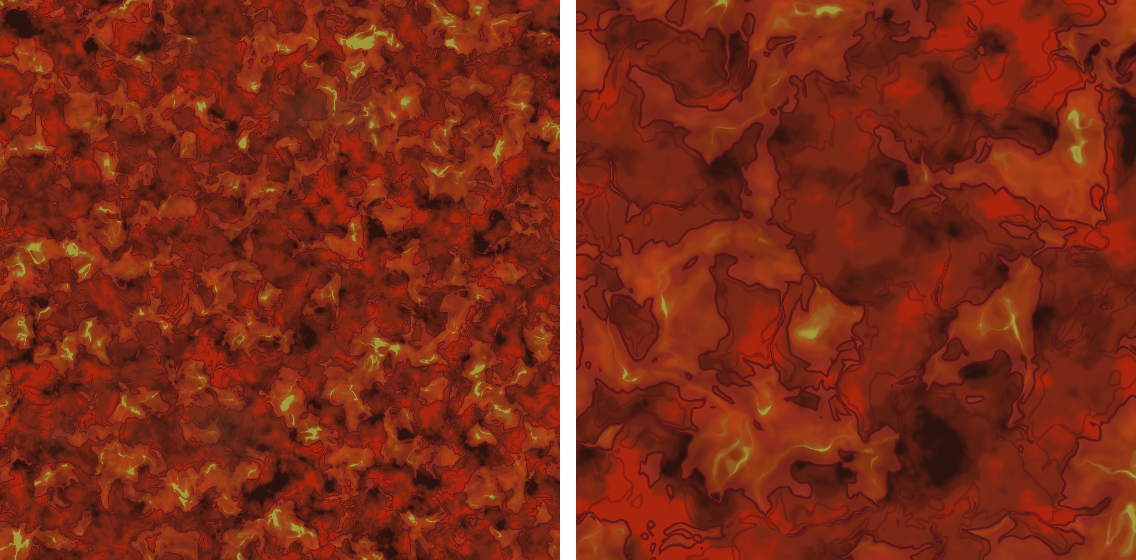
Left: the whole. Right: its middle third, enlarged.
Write a Shadertoy shader that draws this texture.

```glsl
// Mottled ember-red mineral crust: jagged orange plateaus, crimson veins, dark pits and yellow flecks.

const float CRUST_SCALE = 27.0;   // plateaus across the canvas
const float VEIN_SCALE = 21.0;    // vein network cells across the canvas
const float GROUND_SCALE = 36.0;  // soft blotches across the canvas
const float GRAIN_SCALE = 75.0;   // fine mottling across the canvas
const float ZONE_SCALE = 5.0;     // broad regions across the canvas
const float WARP_SCALE = 24.0;    // swirls across the canvas
const float WARP = 0.042;         // how far the crust is pulled out of shape
const float CRUST_LEVEL = 0.53;   // height at which plateaus begin
const float LOWER_LEVEL = 0.43;   // height of the fainter outline
const float LINE_WIDTH = 0.0007;  // half width of the outlines

const vec3 PIT = vec3(0.17, 0.07, 0.05);
const vec3 UMBER = vec3(0.37, 0.12, 0.07);
const vec3 RUST = vec3(0.48, 0.15, 0.08);
const vec3 SCARLET = vec3(0.67, 0.14, 0.05);
const vec3 CRIMSON = vec3(0.56, 0.17, 0.11);
const vec3 ORANGE = vec3(0.65, 0.25, 0.08);
const vec3 OCHRE = vec3(0.60, 0.35, 0.13);
const vec3 YELLOW = vec3(0.64, 0.60, 0.22);
const vec3 OUTLINE = vec3(0.30, 0.06, 0.08);
const vec3 HAZE = vec3(0.40, 0.21, 0.13);

float hash(vec2 p) {
    vec3 q = fract(p.xyx * 0.1031);
    q += dot(q, q.yzx + 33.33);
    return fract((q.x + q.y) * q.z);
}

float noise(vec2 p) {
    vec2 cell = floor(p);
    vec2 f = fract(p);
    f = f * f * (3.0 - 2.0 * f);
    float low = mix(hash(cell), hash(cell + vec2(1, 0)), f.x);
    float high = mix(hash(cell + vec2(0, 1)), hash(cell + vec2(1, 1)), f.x);
    return mix(low, high, f.y);
}

// Layered noise, centred on 0.5
float fbm(vec2 p) {
    const mat2 turn = mat2(1.6, 1.2, -1.2, 1.6);
    float sum = 0.0;
    float weight = 0.5;
    for (int i = 0; i < 4; i++) {
        sum += weight * noise(p);
        p = turn * p + 7.3;
        weight *= 0.5;
    }
    return sum / 0.9375;
}

vec2 warped(vec2 p) {
    vec2 q = p * WARP_SCALE;
    return p + WARP * (vec2(fbm(q + 31.0), fbm(q.yx + 67.0)) - 0.5);
}

// Plateau height with thin ridges that join the plateaus into a web
float crustHeight(vec2 p) {
    vec2 q = warped(p);
    float ridge = 1.0 - abs(2.0 * fbm(q * VEIN_SCALE + 91.0) - 1.0);
    return fbm(q * CRUST_SCALE + 11.0) + 0.17 * pow(ridge, 12.0) - 0.04;
}

// Outline coverage, from distance in canvas units
float outline(float height, float level, float slope, float pixel) {
    float dist = abs(height - level) / max(slope, 5.0);
    return 1.0 - smoothstep(LINE_WIDTH - 0.5 * pixel, LINE_WIDTH + 0.7 * pixel, dist);
}

vec3 groundColor(float tone) {
    vec3 color = mix(PIT, UMBER, smoothstep(0.14, 0.36, tone));
    color = mix(color, RUST, smoothstep(0.37, 0.51, tone));
    return mix(color, SCARLET, smoothstep(0.54, 0.76, tone));
}

void mainImage(out vec4 fragColor, in vec2 fragCoord) {
    float pixel = 1.0 / min(iResolution.x, iResolution.y);
    vec2 uv = fragCoord * pixel;

    // Height and its slope
    const float STEP = 0.0008;
    float height = crustHeight(uv);
    vec2 rise = vec2(crustHeight(uv + vec2(STEP, 0)), crustHeight(uv + vec2(0, STEP))) - height;
    float slope = length(rise) / STEP;

    // Soft blotchy ground, harsher in some regions
    float zone = smoothstep(0.40, 0.75, fbm(uv * ZONE_SCALE + 5.0));
    float blotch = fbm(mix(uv, warped(uv), 0.6) * GROUND_SCALE + 43.0);
    float grain = fbm(uv * GRAIN_SCALE + 17.0) - 0.5;
    float tone = 0.5 + (blotch - 0.5) * mix(0.85, 1.6, zone) + 0.35 * grain;
    vec3 color = groundColor(tone);

    // Plateaus: crimson rims rising to flat orange
    float edge = max(slope * pixel * 0.7, 0.004);
    float crust = smoothstep(CRUST_LEVEL - edge, CRUST_LEVEL + edge, height);
    vec3 plateau = mix(CRIMSON, ORANGE, smoothstep(0.56, 0.68, height));
    plateau *= 0.85 + 0.28 * blotch + 0.25 * grain;
    color = mix(color, plateau, crust * 0.82);

    // Dark outlines
    float lines = outline(height, CRUST_LEVEL, slope, pixel) * 0.7;
    lines = max(lines, outline(height, LOWER_LEVEL, slope, pixel) * 0.35);
    color = mix(color, OUTLINE, lines);

    // Dull brown haze over broad regions
    float haze = smoothstep(0.54, 0.78, fbm(uv * ZONE_SCALE + 73.0));
    color = mix(color, HAZE, haze * 0.45);

    // Ochre patches with yellow cores on the highest crust
    color = mix(color, OCHRE, 0.85 * smoothstep(0.71, 0.77, height));
    color = mix(color, YELLOW, smoothstep(0.775, 0.83, height));

    fragColor = vec4(color, 1.0);
}
```
